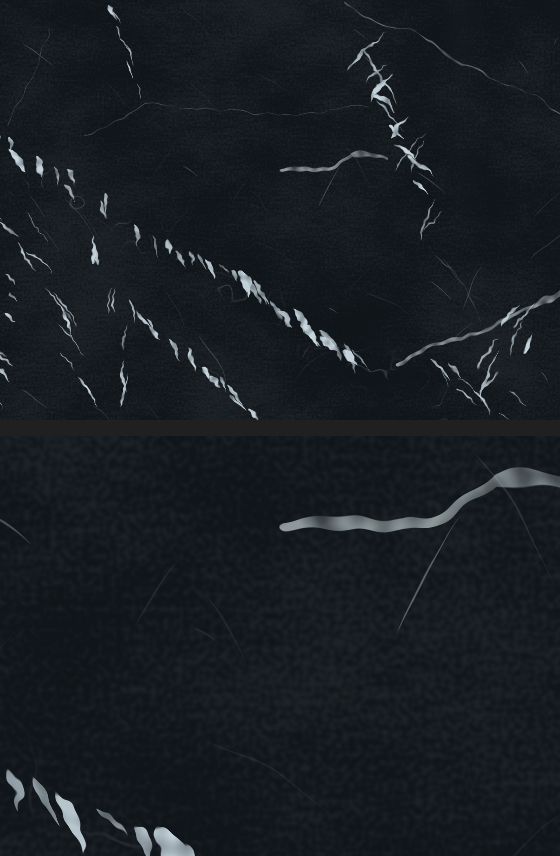
Top: the whole. Bottom: its middle third, enlarged.
Write a WebGL 2 fragment shader that draws this texture.

```glsl
#version 300 es
precision highp float;
// Black marble: a dark, grained ground crossed by thin grey cracks and by
// bands of white, flame-shaped calcite shards. Shards are tapered spindles
// scattered along lines; cracks are noise-warped polylines.

uniform vec2 u_resolution;
out vec4 fragColor;

const vec3 GROUND = vec3(.062, .082, .102);
const vec3 GREY = vec3(.56, .60, .61);
const vec3 CALCITE = vec3(.79, .85, .88);

vec2 hash2(vec2 p) {
  vec3 q = fract(p.xyx * vec3(.1031, .1030, .0973));
  q += dot(q, q.yzx + 33.33);
  return fract((q.xx + q.yz) * q.zy);
}

float corner(vec2 cell, vec2 offset) {
  float a = 6.2832 * hash2(cell).x;
  return dot(vec2(cos(a), sin(a)), offset);
}

// Gradient noise, roughly -0.7 to 0.7
float noise(vec2 p) {
  vec2 i = floor(p), f = p - i, e = vec2(1, 0);
  vec2 u = f * f * f * (f * (f * 6. - 15.) + 10.);
  return mix(mix(corner(i, f), corner(i + e, f - e), u.x),
             mix(corner(i + e.yx, f - e.yx), corner(i + 1., f - 1.), u.x), u.y);
}

vec2 warp(vec2 p, float scale, float amount) {
  return amount * vec2(noise(p * scale), noise(p * scale + 47.3));
}

float stroke(float d, float halfWidth, float px) {
  return 1. - smoothstep(halfWidth - px, halfWidth + px, d);
}

// Spindle with one fat and one fine end; size = half length, half width
float shard(vec2 d, float angle, vec2 size, float px) {
  vec2 axis = vec2(cos(angle), sin(angle));
  float t = dot(d, axis) / size.x;
  float side = dot(d, vec2(-axis.y, axis.x)) + .08 * size.x * t * t;
  float taper = max(0., 1. - t * t);
  return stroke(abs(side), size.y * taper * (.8 - .5 * t), px) * smoothstep(0., .3, taper);
}

// Shards strewn along a line (xy to zw); form = angle, half length, half width, spread
float band(vec2 p, vec4 line, int count, vec4 form, float px) {
  float ink = 0., seed = dot(line, vec4(170, 310, 470, 610));
  for (int i = 0; i < count; i++) {
    vec2 id = vec2(float(i) * 3.7 + 1., seed);
    vec2 place = hash2(id) - .5, vary = hash2(id + 71.);
    vec2 centre = mix(line.xy, line.zw, (float(i) + .5 + place.x) / float(count));
    centre += form.w * (hash2(id + 29.) - .5);
    vec2 size = form.yz * mix(vec2(.5, .35), vec2(1.2, 1.3), vary);
    float tone = mix(.65, 1., vary.y);
    ink = max(ink, tone * shard(p - centre, form.x + .6 * place.y, size, px));
  }
  return ink;
}

// Faint scratches over the whole slab
float scratches(vec2 p, vec2 extent, float px) {
  float ink = 0.;
  for (int i = 0; i < 48; i++) {
    vec2 id = vec2(float(i) * 5.3, 207);
    vec2 vary = hash2(id + 13.), turn = hash2(id + 57.);
    float angle = (turn.x < .75 ? -.75 : .9) + .7 * (turn.y - .5);
    vec2 size = vec2(mix(.012, .07, vary.x), .0009);
    float tone = mix(.06, .38, vary.y * vary.y);
    ink = max(ink, tone * shard(p - hash2(id) * extent, angle, size, px));
  }
  return ink;
}

float segment(vec2 p, vec2 a, vec2 b) {
  vec2 d = p - a, ab = b - a;
  return length(d - ab * clamp(dot(d, ab) / dot(ab, ab), 0., 1.));
}

// Polyline through four points, two in each vec4
float crack(vec2 p, vec4 ab, vec4 cd, float halfWidth, float px) {
  float d = min(segment(p, ab.xy, ab.zw), segment(p, cd.xy, cd.zw));
  return stroke(min(d, segment(p, ab.zw, cd.xy)), halfWidth, px);
}

void main() {
  vec2 p = gl_FragCoord.xy / u_resolution.y;
  float px = .7 / u_resolution.y;

  // Ground: cloudy tone, fine grain and a pale upright haze
  float cloud = noise(p * 2.6 + 8.) + .5 * noise(p * vec2(9, 14));
  float grain = noise(p * 190.) + .5 * noise(p * vec2(30, 150));
  float haze = exp(-pow((p.x - 1.1) / .035, 2.)) * smoothstep(.25, .95, p.y);
  vec3 colour = GROUND + .055 * smoothstep(-.25, .45, .5 * cloud + .4 * grain);
  colour += vec3(.010, .012, .022) * haze;

  // Cracks: broken grey lines
  float rough = noise(p * 45.), patchy = noise(p * 11. + 5.);
  vec2 q = p + warp(p, 7., .022) + warp(p, 30., .009);
  float fine = crack(q, vec4(.82, .99, .97, .93), vec4(1.12, .84, 1.36, .72), .0013, px);
  fine = max(fine, .7 * crack(q, vec4(.19, .67, .35, .75), vec4(.6, .735, .89, .74), .0008, px));
  fine = max(fine, .6 * crack(q, vec4(.12, .93, .08, .84), vec4(.06, .78, .02, .7), .0008, px));
  fine = max(fine, .7 * crack(q, vec4(1.02, .41, 1.07, .36), vec4(1.11, .3, 1.14, .24), .001, px));
  fine *= clamp(.62 + .9 * patchy + .6 * rough, .1, 1.);
  float thick = crack(q, vec4(.68, .588, .76, .6), vec4(.84, .63, .92, .615), .0035 + .007 * patchy, px);
  thick = max(thick, crack(q, vec4(.94, .135, 1.08, .2), vec4(1.2, .24, 1.36, .31), .0042 + .004 * patchy, px));
  thick *= clamp(.72 + .9 * rough, .15, 1.);

  // Curling residue along the main diagonal
  float near = exp(-30. * abs(p.y - .62 + .56 * p.x)) * smoothstep(-.1, .2, patchy);
  float curls = near * stroke(abs(noise(q * 17.)), .02, .03);
  colour = mix(colour, GREY, max(max(.75 * fine, thick), .35 * curls));
  vec2 extent = vec2(u_resolution.x / u_resolution.y, 1);
  colour = mix(colour, CALCITE, scratches(p + warp(p, 14., .008), extent, px));

  // Shards with ragged outlines: left side and diagonals
  vec2 r = p + warp(p, 22., .01) + warp(p, 75., .005);
  float ink = band(r, vec4(.26, .99, .33, .79), 7, vec4(-1.05, .024, .0028, .02), px);
  ink = max(ink, band(r, vec4(0, .68, .25, .5), 10, vec4(-1.3, .03, .0075, .05), px));
  ink = max(ink, band(r, vec4(.33, .44, .6, .32), 10, vec4(-1.15, .029, .007, .025), px));
  ink = max(ink, band(r, vec4(.58, .33, .87, .12), 17, vec4(-.95, .033, .009, .02), px));
  ink = max(ink, band(r, vec4(.3, .28, .62, 0), 13, vec4(-1.05, .029, .0048, .02), px));
  ink = max(ink, band(r, vec4(.08, .44, .19, .08), 9, vec4(-.95, .046, .003, .08), px));
  ink = max(ink, band(r, vec4(.22, .46, .31, .05), 7, vec4(1.5, .046, .004, .03), px));
  ink = max(ink, band(r, vec4(0, .5, .02, .02), 9, vec4(-.8, .035, .0045, .06), px));
  // Crossing sets: zigzag on the right, then the lower corner
  ink = max(ink, band(r, vec4(.87, .94, 1.02, .43), 8, vec4(.95, .064, .0052, .05), px));
  ink = max(ink, band(r, vec4(.87, .86, 1.02, .55), 8, vec4(-.75, .046, .0042, .04), px));
  ink = max(ink, band(r, vec4(1.12, .08, 1.28, .28), 7, vec4(1.1, .06, .0052, .08), px));
  ink = max(ink, band(r, vec4(1.02, .12, 1.24, .02), 8, vec4(-.75, .036, .0036, .06), px));
  ink *= clamp(.92 + .7 * rough, .4, 1.);
  fragColor = vec4(mix(colour, CALCITE, ink), 1);
}
```
